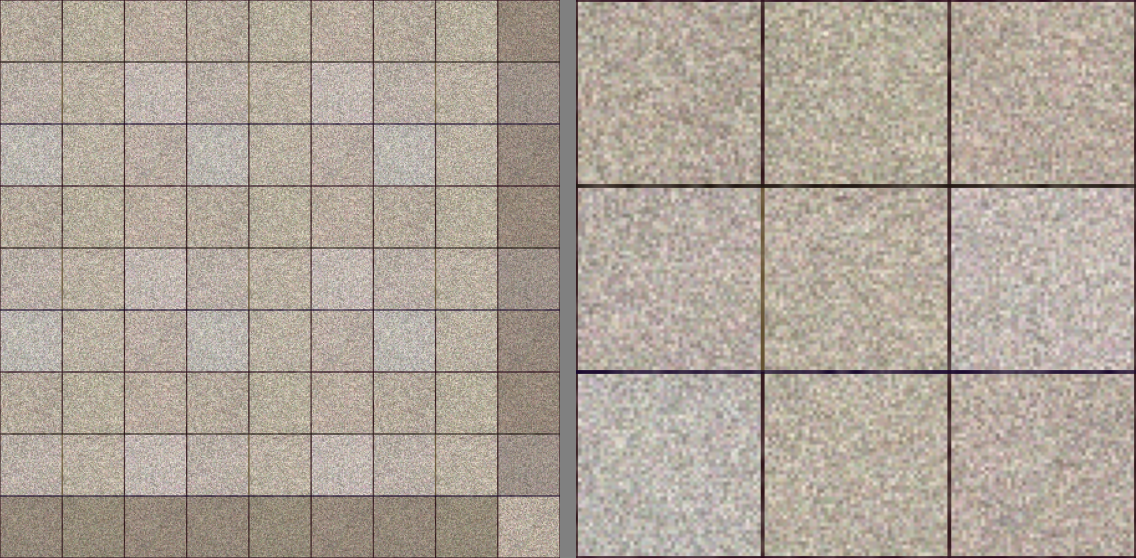
Left: the whole. Right: its middle third, enlarged.
A Shadertoy shader for this texture:

```glsl
// Nine by nine speckled stone tiles with thin dark joints and a darker right and bottom border.
#define TILES 9.0          // tiles across and down
#define MOTIF 3.0          // tones repeat every three tiles
#define JOINT_HALF 0.0102  // half joint width, in tiles
#define GRAINS 50.0        // speckles along one tile
#define GRAIN_LIGHT 0.25   // brightness contrast of the speckle
#define GRAIN_TINT 0.075   // colour contrast of the speckle
#define MOTTLE 0.035       // strength of the slow mottling
#define BORDER_SHADE vec3(0.815, 0.795, 0.775) // darkening of the border tiles
#define JOINT_WEAR 0.3     // uneven strength along the joints

// Stone tone of each tile in the motif, row by row from the top
const vec3 TONES[9] = vec3[9](
    vec3(0.705, 0.663, 0.610), vec3(0.707, 0.676, 0.607), vec3(0.714, 0.666, 0.614),
    vec3(0.720, 0.680, 0.645), vec3(0.722, 0.682, 0.627), vec3(0.750, 0.710, 0.685),
    vec3(0.728, 0.708, 0.682), vec3(0.720, 0.685, 0.630), vec3(0.716, 0.668, 0.628));

// Joint colour by position in the motif: purple brown, olive black, indigo
const vec3 JOINTS[3] = vec3[3](
    vec3(0.17, 0.04, 0.11), vec3(0.13, 0.09, 0.07), vec3(0.10, 0.03, 0.18));

vec3 hash3(vec2 p) {
    vec3 q = fract(p.xyx * vec3(0.1031, 0.1030, 0.0973));
    q += dot(q, q.yxz + 33.33);
    return fract((q.xxy + q.yzz) * q.zyx);
}

// Three independent channels of smooth noise in 0..1
vec3 noise3(vec2 p) {
    vec2 i = floor(p), f = fract(p);
    f = f * f * (3.0 - 2.0 * f);
    return mix(mix(hash3(i), hash3(i + vec2(1, 0)), f.x),
               mix(hash3(i + vec2(0, 1)), hash3(i + vec2(1, 1)), f.x), f.y);
}

// Soft oval stain centred at c with radii r
float stain(vec2 p, vec2 c, vec2 r) {
    return 1.0 - smoothstep(0.3, 1.0, length((p - c) / r));
}

vec3 stone(vec2 p, vec2 cell) {
    bvec2 last = equal(cell, vec2(TILES - 1.0));
    vec2 m = mod(p, MOTIF);
    vec2 k = mod(cell, MOTIF);
    if (last.y) k.y = 0.0;   // the bottom row keeps the warm tones
    vec3 color = TONES[int(k.x) + 3 * int(k.y)];

    // Fine speckle, coarser clusters and slow mottling
    vec3 fine = noise3(m * GRAINS) - 0.5;
    vec3 coarse = noise3(m * GRAINS * 0.4 + 211.0) - 0.5;
    vec3 mottle = noise3(m * 3.0 + 57.0) - 0.5;
    float light = dot(fine, vec3(0.58)) + 0.12 * coarse.x;
    color += GRAIN_LIGHT * light + GRAIN_TINT * (fine - dot(fine, vec3(0.333)));
    color += 0.015 * (coarse - coarse.yzx) + MOTTLE * (0.7 * mottle.x + 0.3 * mottle);

    // Small blemishes that return with the motif
    color -= 0.20 * stain(m, vec2(1.43, 1.07), vec2(0.07, 0.025));
    color -= 0.16 * stain(m, vec2(0.33, 0.51), vec2(0.03, 0.05));
    color += 0.16 * stain(m, vec2(1.34, 0.18), vec2(0.02, 0.03));

    // Border tiles are darker, except where both borders meet
    return color * (last.x != last.y ? BORDER_SHADE : vec3(1.0));
}

void mainImage(out vec4 fragColor, in vec2 fragCoord) {
    // Tile coordinates, counted from the top left
    vec2 uv = fragCoord / iResolution.xy;
    vec2 p = vec2(uv.x, 1.0 - uv.y) * TILES;
    vec2 pixel = TILES / iResolution.xy;
    vec2 cell = min(floor(p), TILES - 1.0);
    vec3 color = stone(p, cell);

    // Coverage of the vertical (x) and horizontal (y) joints
    vec2 edge = floor(p + 0.5);
    vec2 cover = clamp((JOINT_HALF - abs(p - edge)) / pixel + 0.5, 0.0, 1.0);
    vec2 wear = vec2(noise3(vec2(edge.x * 7.0, p.y * 14.0)).x,
                     noise3(vec2(p.x * 14.0, edge.y * 7.0 + 90.0)).y);
    cover *= 1.0 - JOINT_WEAR * wear;

    // One vertical joint of the motif is faded and ochre in the middle row
    ivec2 kind = ivec2(mod(edge, MOTIF));
    bool faded = kind.x == 1 && mod(cell.y, MOTIF) == 1.0;
    vec3 upright = faded ? vec3(0.38, 0.30, 0.17) : vec3(0.18, 0.07, 0.09);
    color = mix(color, upright, cover.x);
    color = mix(color, JOINTS[kind.y], cover.y);

    fragColor = vec4(clamp(color, 0.0, 1.0), 1.0);
}
```
